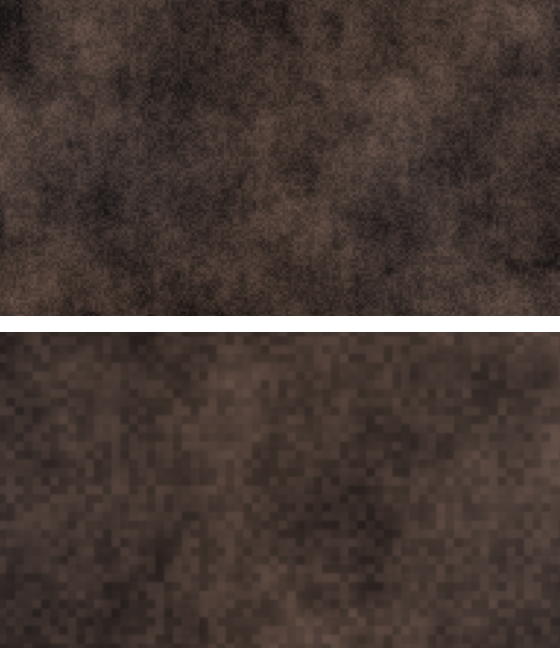
Top: the whole. Bottom: its middle third, enlarged.
This texture is drawn by a WebGL 2 fragment shader. Its source:

```glsl
#version 300 es
precision highp float;
// Worn dark brown suede: cloudy blotches from layered value noise,
// faint upright fibres, sparse dark stains and a fine square grain.
// One tone value per point is mapped onto a dark-to-light brown ramp.

uniform vec2 u_resolution;
out vec4 fragColor;

const vec3 DARK_BROWN = vec3(0.160, 0.130, 0.120);
const vec3 LIGHT_BROWN = vec3(0.350, 0.280, 0.250);
const vec3 COOL_SHIFT = vec3(-0.016, 0.000, 0.016);

const float MEAN_TONE = 0.475;
const int BLOTCH_LAYERS = 5;
const float BLOTCH_SCALE = 3.2;      // largest blotches per canvas height
const float BLOTCH_CONTRAST = 0.78;
const float BLOTCH_GAIN = 0.73;
const vec2 FIBRE_SCALE = vec2(48.0, 9.0);
const float FIBRE_CONTRAST = 0.20;
const float STAIN_SCALE = 13.0;
const float STAIN_DEPTH = 0.30;
const float GRAIN_ROWS = 108.0;      // square grains per canvas height
const float GRAIN_CONTRAST = 0.48;
const float GRAIN_EDGE = 0.22;       // softness of a grain's border
const float TINT_SCALE = 2.3;

float hash(vec2 cell) {
    vec3 q = fract(cell.xyx * vec3(0.1031, 0.1030, 0.0973));
    q += dot(q, q.yzx + 33.33);
    return fract((q.x + q.y) * q.z);
}

// Value noise centred on zero; edge 0.5 is smooth, smaller is blockier.
float noise(vec2 p, float edge) {
    vec2 cell = floor(p);
    vec2 w = smoothstep(0.5 - edge, 0.5 + edge, fract(p));
    float low = mix(hash(cell), hash(cell + vec2(1.0, 0.0)), w.x);
    float high = mix(hash(cell + vec2(0.0, 1.0)), hash(cell + 1.0), w.x);
    return mix(low, high, w.y) - 0.5;
}

// Layers are turned against each other to hide the lattice.
float blotches(vec2 p) {
    const mat2 turn = mat2(0.8, 0.6, -0.6, 0.8);
    float sum = 0.0;
    float amplitude = 1.0;
    p *= BLOTCH_SCALE;
    for (int i = 0; i < BLOTCH_LAYERS; i++) {
        sum += amplitude * noise(p + 17.0, 0.5);
        p = turn * p * 2.03 + 9.7;
        amplitude *= BLOTCH_GAIN;
    }
    return sum;
}

void main() {
    vec2 p = gl_FragCoord.xy / u_resolution.y;

    // Tone
    float tone = MEAN_TONE + BLOTCH_CONTRAST * blotches(p);
    tone += FIBRE_CONTRAST * noise(p * FIBRE_SCALE + 41.0, 0.5);
    tone -= STAIN_DEPTH * smoothstep(0.28, 0.48, noise(p * STAIN_SCALE + 73.0, 0.5));
    tone += GRAIN_CONTRAST * noise(p * GRAIN_ROWS + 5.0, GRAIN_EDGE);
    tone = clamp(tone, -0.3, 1.3);

    // Colour, with broad cool and warm patches
    vec3 color = mix(DARK_BROWN, LIGHT_BROWN, tone);
    color += COOL_SHIFT * noise(p * TINT_SCALE + 29.0, 0.5);
    fragColor = vec4(color, 1.0);
}
```
